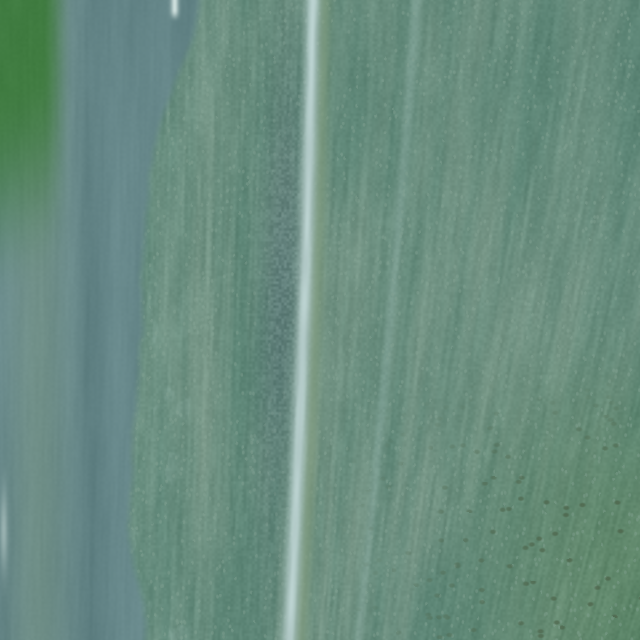
A WebGL 2 fragment shader for this texture:

```glsl
#version 300 es
precision highp float;
// A blue-green blade with a pale, slightly bent midrib and fine veins fanning
// away from it. Streaks are stretched value noise and layered sines in blade
// coordinates; grain and specks are cellular noise.

uniform vec2 u_resolution;
out vec4 fragColor;

const vec3 TEAL   = vec3(0.365, 0.525, 0.465);
const vec3 PALE   = vec3(0.475, 0.595, 0.535);
const vec3 BLUE   = vec3(0.395, 0.525, 0.535);
const vec3 MOSS   = vec3(0.350, 0.515, 0.385);
const vec3 GRASS  = vec3(0.235, 0.480, 0.230);
const vec3 SHADE  = vec3(0.365, 0.470, 0.475);
const vec3 WAX    = vec3(0.530, 0.660, 0.620);
const vec3 RIB    = vec3(0.730, 0.820, 0.815);
const vec3 FRINGE = vec3(0.490, 0.600, 0.480);
const vec3 RUST   = vec3(0.300, 0.390, 0.290);

vec2 hash2(vec2 p) {
    vec3 q = fract(p.xyx * vec3(0.1031, 0.1030, 0.0973));
    q += dot(q, q.yzx + 33.33);
    return fract((q.xx + q.yz) * q.zy);
}

float valueNoise(vec2 p) {
    vec2 i = floor(p), f = fract(p);
    f = f * f * (3.0 - 2.0 * f);
    float low = mix(hash2(i).x, hash2(i + vec2(1, 0)).x, f.x);
    float high = mix(hash2(i + vec2(0, 1)).x, hash2(i + vec2(1, 1)).x, f.x);
    return mix(low, high, f.y);
}

float fbm(vec2 p) {
    float sum = 0.0, amp = 0.53;
    for (int i = 0; i < 4; i++) {
        sum += amp * valueNoise(p);
        p = p * 2.03 + 17.3;
        amp *= 0.5;
    }
    return sum;
}

// x: distance to the nearest cell point, y: random value of that cell
vec2 cellular(vec2 p) {
    vec2 base = floor(p), best = vec2(9.0, 0.0);
    for (int y = -1; y <= 1; y++)
        for (int x = -1; x <= 1; x++) {
            vec2 cell = base + vec2(x, y);
            float d = length(cell + hash2(cell) - p);
            if (d < best.x) best = vec2(d, hash2(cell + 51.7).y);
        }
    return best;
}

// Soft round dots in the given share of the cells
float dots(vec2 p, float radius, float share) {
    vec2 c = cellular(p);
    return (1.0 - smoothstep(radius * 0.3, radius, c.x)) * step(1.0 - share, c.y);
}

float bell(float x, float center, float width) {
    float t = (x - center) / width;
    return exp(-t * t);
}

float ribLine(float y) { return 0.452 + 0.054 * y - 0.017 * y * y; }

// Left border of the waxy skin, wavering along its height
float skinEdge(float y) {
    return 0.190 + 0.055 * y + 0.065 * smoothstep(0.72, 1.0, y)
         + 0.035 * smoothstep(0.18, 0.0, y) + 0.014 * (fbm(vec2(y * 16.0, 3.0)) - 0.5);
}

// Thin parallel lines whose strength drifts along the blade
float veins(float s, float y) {
    float wobble = valueNoise(vec2(s * 30.0, y * 1.5)) * 3.0;
    float lines = sin(s * 510.0 + wobble) + 0.7 * sin(s * 327.0 - wobble) + 0.5 * sin(s * 811.0);
    return lines * (0.25 + 0.75 * valueNoise(vec2(s * 24.0, y * 5.0)));
}

void main() {
    vec2 uv = gl_FragCoord.xy / u_resolution;
    float d = uv.x - ribLine(uv.y);
    float right = smoothstep(-0.01, 0.01, d);
    float s = d / (1.0 + mix(0.08, 0.5, right) * uv.y);
    float skin = smoothstep(-0.006, 0.012, uv.x - skinEdge(uv.y));

    // Broad mottling and streaks along the veins
    float broad = fbm(vec2(s * 13.0 + 5.0, uv.y * 2.2));
    float streak = fbm(vec2(s * 62.0, uv.y * 4.0 + 9.0));
    float fine = valueNoise(vec2(s * 210.0, uv.y * 17.0));
    vec3 color = mix(TEAL, PALE, clamp(0.40 + 1.5 * (broad - 0.5) + 0.9 * (streak - 0.5), 0.0, 1.0));
    color = mix(color, MOSS, 0.75 * smoothstep(0.62, 1.0, uv.x) * smoothstep(0.55, 0.1, uv.y));

    // Smooth bluish margin with a green corner
    vec3 margin = BLUE + 0.10 * (fbm(vec2(uv.x * 28.0, uv.y * 1.8)) - 0.5);
    margin = mix(margin, PALE, 0.55 * bell(uv.x, 0.06, 0.045));
    float corner = smoothstep(0.115, 0.065, uv.x) * smoothstep(0.55, 0.90, uv.y + 0.6 * (0.06 - uv.x));
    margin = mix(margin, GRASS, 0.92 * corner);
    color = mix(margin, color, skin);

    // Waxy film and flakes just inside the border
    float film = bell(uv.x, skinEdge(uv.y) + 0.035, 0.035) * skin;
    float flakes = smoothstep(0.60, 0.72, fbm(uv * vec2(38.0, 19.0)));
    color = mix(color, WAX, film * (0.15 + 0.45 * flakes * smoothstep(0.75, 0.3, uv.y)));
    color = mix(color, WAX, 0.7 * flakes * bell(uv.x, 0.315, 0.025) * bell(uv.y, 0.38, 0.05));

    // Veins, grain and specks
    color += (0.008 * veins(s, uv.y) + 0.045 * (fine - 0.5)) * mix(0.35, 1.0, skin);
    color = mix(color, WAX, 0.55 * bell(s, 0.108, 0.006));
    float grain = valueNoise(uv * 240.0) - 0.5;
    color += 0.035 * grain * mix(0.3, 1.0, skin);
    color = mix(color, PALE + 0.05, 0.40 * skin * dots(uv * vec2(150.0, 110.0), 0.5, 0.13));
    float rustArea = smoothstep(0.45, 0.95, uv.x) * smoothstep(0.45, 0.2, uv.y);
    color = mix(color, RUST, 0.75 * rustArea * dots(uv * vec2(62.0, 85.0), 0.42, 0.12));

    // Midrib with a dusky left side and a yellowish right side
    float dusk = bell(d, -0.035, 0.032) * bell(uv.y, 0.55, 0.33);
    color = mix(color, SHADE + 0.14 * grain, 0.65 * dusk);
    color = mix(color, FRINGE, 0.65 * bell(d, 0.018, 0.011));
    float ribWidth = 0.0105 + 0.0015 * valueNoise(vec2(uv.y * 9.0, 2.0));
    color = mix(color, RIB + 0.05 * (fine - 0.5), 0.95 * bell(d, 0.0, ribWidth));

    // Bright scratches near the margin
    float scratch = bell(uv.x, 0.273, 0.006) * smoothstep(0.965, 0.985, uv.y);
    scratch += 0.5 * bell(uv.x, 0.006, 0.006) * bell(uv.y, 0.17, 0.06);
    color = mix(color, vec3(0.80, 0.87, 0.86), clamp(scratch, 0.0, 1.0));
    fragColor = vec4(clamp(color, 0.0, 1.0), 1.0);
}
```
